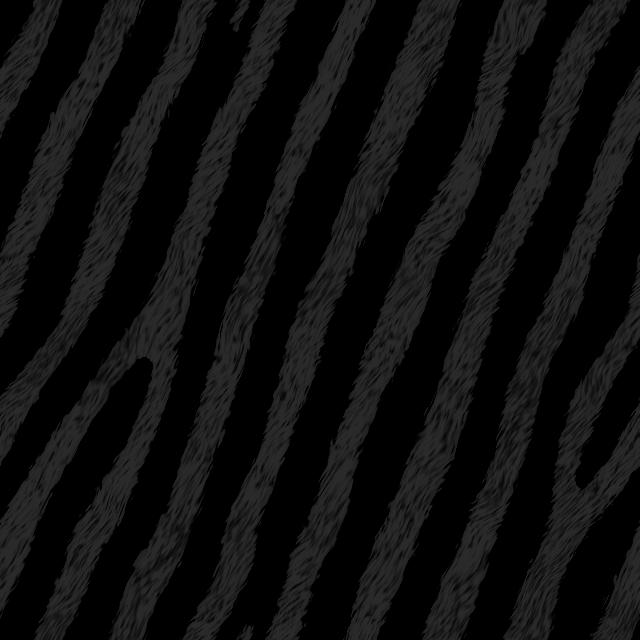
This texture is drawn by a Shadertoy shader. Its source:

```glsl
const float PI = 3.14159265;
const vec3 SKIN_BLACK = vec3(0.0);
const vec3 FUR_DARK = vec3(0.078);
const vec3 FUR_LIGHT = vec3(0.163);

float hash(vec2 p) {
    vec3 q = fract(p.xyx * 0.1031);
    q += dot(q, q.yzx + 33.33);
    return fract((q.x + q.y) * q.z);
}

// Value noise that wraps after a whole number of cells
float noise(vec2 p, vec2 period, float seed) {
    vec2 cell = floor(p), f = p - cell;
    f = f * f * (3.0 - 2.0 * f);
    vec2 lo = mod(cell, period) + seed;
    vec2 hi = mod(cell + 1.0, period) + seed;
    return mix(mix(hash(lo), hash(vec2(hi.x, lo.y)), f.x),
               mix(hash(vec2(lo.x, hi.y)), hash(hi), f.x), f.y);
}

float softNoise(vec2 uv, float cells, float seed) {
    return noise(uv * cells, vec2(cells), seed);
}

// Short strands on a sheared grid; a whole-number slant keeps it tileable
float strands(vec2 uv, float slant, vec2 cells, float seed) {
    vec2 p = vec2(2.0 * uv.x - slant * uv.y, uv.y) * cells;
    return noise(p, cells, seed);
}

// Angle in turns around a point that repeats in every tile
float turns(vec2 d) {
    float sum = 0.0;
    for (int n = -2; n <= 2; n++) {
        float rise = tanh(PI * (d.y + float(n)));
        sum += atan(cos(PI * d.x) * rise, sin(PI * d.x));
    }
    return sum / (2.0 * PI);
}

// Slanted stripes that split below one fork and rejoin at the other
float stripePhase(vec2 uv, vec2 splitFork, vec2 joinFork) {
    float forks = turns(uv - splitFork) - turns(uv - joinFork);
    float closing = (splitFork.x - joinFork.x) * uv.y;
    return 8.0 * uv.x - 3.0 * uv.y + forks - closing + 0.59;
}

// Signed inside distance of a small slanted dash
float dash(vec2 uv, vec2 center, vec2 halfAxis, float radius) {
    vec2 d = fract(uv - center + 0.5) - 0.5;
    float t = clamp(dot(d, halfAxis) / dot(halfAxis, halfAxis), -1.0, 1.0);
    return radius - length(d - halfAxis * t);
}

void mainImage(out vec4 fragColor, in vec2 fragCoord) {
    vec2 uv = fragCoord / iResolution.xy;

    // Fur: strands of two slants, bent gently and mixed in patches
    vec2 bend = vec2(softNoise(uv, 14.0, 5.0), softNoise(uv, 14.0, 71.0)) - 0.5;
    vec2 furUv = uv + 0.022 * bend;
    float steep = strands(furUv, 1.0, vec2(160.0, 72.0), 11.0);
    float flat45 = strands(furUv, 2.0, vec2(150.0, 88.0), 37.0);
    float patches = softNoise(uv, 9.0, 23.0);
    float hair = mix(steep, flat45, smoothstep(0.45, 0.7, patches));
    float fine = strands(furUv, 1.0, vec2(230.0, 130.0), 53.0);
    float fur = mix(hair, fine, 0.35);

    // Stripes: wandering edges and uneven widths
    float wander = 0.036 * (softNoise(uv, 4.0, 3.0) - 0.5)
                 + 0.020 * (softNoise(uv, 10.0, 47.0) - 0.5);
    vec2 bent = uv + vec2(wander, 0.0);
    float phase = stripePhase(bent, vec2(0.22, 0.44), vec2(-0.09, 0.24));
    float width = 0.6 * (softNoise(uv, 6.0, 91.0) - 0.5);
    float band = cos(2.0 * PI * phase) - 0.2 + width;

    // Two stray dashes between the stripes
    vec2 lean = vec2(0.011, 0.029);
    float stray = max(dash(bent, vec2(0.385, 0.988), lean, 0.007),
                      dash(bent, vec2(0.830, 0.950), lean, 0.008));
    band = max(band, 50.0 * stray);

    // Hairy edge and shading
    float edge = band + 0.75 * (fur - 0.5);
    float cover = smoothstep(-0.08, 0.08, edge);
    float tone = smoothstep(0.2, 0.66, fur + 0.3 * (softNoise(uv, 7.0, 17.0) - 0.5));
    tone *= mix(0.6, 1.0, smoothstep(-0.1, 0.4, band));
    float fleck = smoothstep(0.3, 0.16, fur);
    vec3 coat = mix(FUR_DARK, FUR_LIGHT, tone) * (1.0 - 0.5 * fleck);

    fragColor = vec4(mix(SKIN_BLACK, coat, cover), 1.0);
}
```
